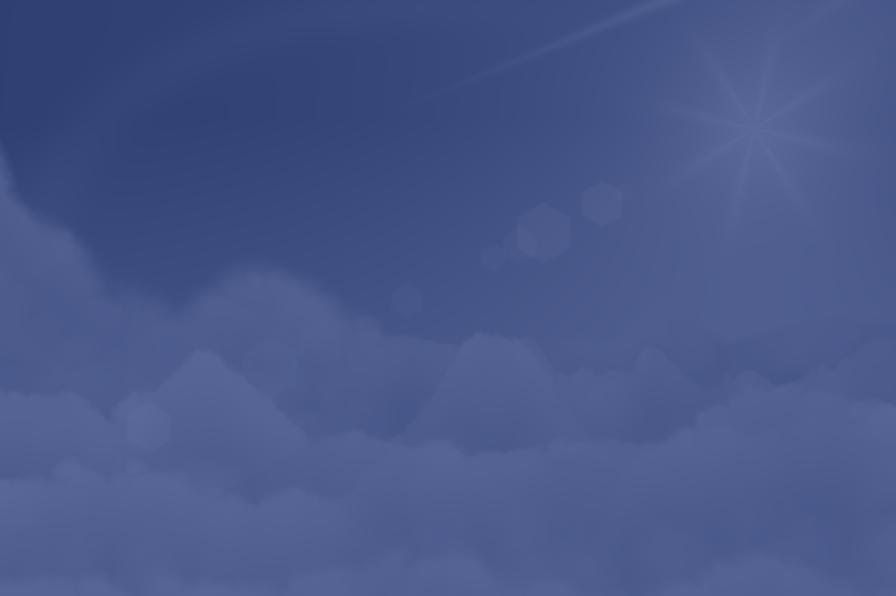
Write a Shadertoy shader that draws this background.

```glsl
// A muted blue sky above a sea of clouds, with a veiled sun at upper right.
// One brightness value is built up from sky gradients, noise-edged cloud layers
// and a chain of lens flares, then mapped onto a two-colour blue ramp.

const vec3 DEEP_BLUE = vec3(0.18, 0.24, 0.44);
const vec3 PALE_BLUE = vec3(0.36, 0.42, 0.61);
const vec2 SUN = vec2(1.265, 0.784);
const vec2 FLARE_END = vec2(0.25, 0.282);

float hash(vec2 p) {
    p = fract(p * vec2(0.1031, 0.1137));
    p += dot(p, p.yx + 33.33);
    return fract((p.x + p.y) * p.x * 17.0);
}

float noise(vec2 p) {
    vec2 cell = floor(p), f = fract(p);
    f = f * f * (3.0 - 2.0 * f);
    float low = mix(hash(cell), hash(cell + vec2(1, 0)), f.x);
    float high = mix(hash(cell + vec2(0, 1)), hash(cell + vec2(1, 1)), f.x);
    return mix(low, high, f.y);
}

// Folded noise: round puffs parted by creases, roughly 0 to 1
float billow(vec2 p) {
    float sum = 0.0, weight = 0.5;
    for (int i = 0; i < 5; i++) {
        sum += weight * abs(2.0 * noise(p) - 1.0);
        p = mat2(1.6, 1.2, -1.2, 1.6) * p + 7.3;
        weight *= 0.5;
    }
    return sum * 1.4;
}

float bump(float x, float centre, float width) {
    float d = (x - centre) / width;
    return exp(-d * d);
}

// Soft beam along a segment, widening and brightening toward its end
float beam(vec2 p, vec2 start, vec2 end, float width) {
    vec2 axis = end - start;
    float along = clamp(dot(p - start, axis) / dot(axis, axis), 0.0, 1.0);
    float d = length(p - start - axis * along);
    return along * bump(d, 0.0, width * (0.3 + along));
}

float hexDistance(vec2 p, float radius) {
    p = abs(p);
    return max(p.x, 0.5 * p.x + 0.866 * p.y) - radius;
}

float skyLight(vec2 p) {
    vec2 toSun = p - SUN;
    float d = length(toSun), angle = atan(toSun.y, toSun.x);
    float light = 0.8 * exp(-2.2 * d) + 0.95 * max(0.8 - p.y, 0.0);
    light += 0.16 * smoothstep(1.0, 1.5, p.x) * smoothstep(0.6, 1.0, p.y);
    // Sun core and thin rays
    light += 0.1 * bump(d, 0.0, 0.11);
    light += 0.09 * pow(abs(cos(angle * 4.0 + 0.9)), 12.0) * bump(d, 0.08, 0.1);
    // Wide faint halo on the left
    float ring = length((p - vec2(0.72, 0.58)) / vec2(0.62, 0.39));
    light += 0.09 * bump(ring, 1.05, 0.1) * (1.0 - smoothstep(0.6, 1.05, p.x));
    light += 0.25 * beam(p, vec2(0.64, 0.805), vec2(1.14, 1.01), 0.009);
    light += 0.1 * beam(p, vec2(1.28, 0.91), vec2(1.42, 1.01), 0.012);
    return light;
}

// Lays one cloud bank over the light; tone holds the lit rim and shaded body
float cloudBank(float light, vec2 p, float ridge, float puff, float blur, vec2 tone) {
    float texture1 = billow(p * 8.0 + tone * 40.0);
    float depth = ridge + puff * (texture1 - 0.4) - p.y;
    float body = mix(tone.x, tone.y, smoothstep(0.0, 0.15, depth));
    body += 0.14 * (texture1 - 0.4) + 0.12 * (noise(p * 5.0 + tone * 9.0) - 0.5);
    return mix(light, body, smoothstep(-blur, blur, depth));
}

float clouds(float light, vec2 p) {
    float x = p.x;
    float far = 0.43 * smoothstep(0.75, 0.96, x) + 0.06 * bump(x, 1.117, 0.05)
              + 0.035 * smoothstep(1.2, 1.45, x);
    light = cloudBank(light, p, far, 0.03, 0.012, vec2(0.65, 0.52));

    float mainRidge = 0.45 + 0.27 * exp(-x / 0.14) + 0.075 * bump(x, 0.45, 0.1)
                    - 0.03 * smoothstep(0.6, 0.75, x) - 0.06 * smoothstep(0.89, 0.96, x)
                    + 0.04 * bump(x, 1.1, 0.03) + 0.07 * smoothstep(1.38, 1.48, x);
    float blur = mix(0.035, 0.006, smoothstep(0.5, 0.75, x));
    light = cloudBank(light, p, mainRidge, 0.06, blur, vec2(0.7, 0.6));

    float dome = 0.2 + 0.215 * bump(x, 0.83, 0.16);
    light = cloudBank(light, p, dome, 0.06, 0.008, vec2(0.74, 0.6));

    float middle = 0.24 + 0.08 * (1.0 - smoothstep(0.1, 0.2, x))
                 + 0.15 * bump(x, 0.34, 0.14) + 0.09 * smoothstep(1.0, 1.3, x);
    light = cloudBank(light, p, middle, 0.07, 0.011, vec2(0.78, 0.64));

    float front = 0.15 + 0.06 * bump(x, 0.18, 0.14) + 0.095 * smoothstep(0.54, 0.66, x)
                + 0.05 * smoothstep(1.05, 1.4, x) - 0.02 * bump(x, 1.04, 0.05);
    light = cloudBank(light, p, front, 0.07, 0.014, vec2(0.8, 0.66));

    float near = 0.01 + 0.06 * bump(x, 0.7, 0.15) + 0.05 * bump(x, 1.3, 0.1);
    return cloudBank(light, p, near, 0.06, 0.02, vec2(0.79, 0.7));
}

// Hexagons along the sun axis: position on axis, radius, strength
float lensFlares(vec2 p) {
    vec3 flares[10] = vec3[10](
        vec3(0.213, 0.016, 0.04), vec3(0.251, 0.034, 0.11), vec3(0.348, 0.045, 0.11),
        vec3(0.387, 0.028, 0.07), vec3(0.431, 0.021, 0.07), vec3(0.574, 0.026, 0.07),
        vec3(0.716, 0.034, 0.03), vec3(0.8, 0.046, 0.05), vec3(0.89, 0.15, 0.03),
        vec3(1.0, 0.037, 0.08));
    float sum = 0.0;
    for (int i = 0; i < 10; i++) {
        float d = hexDistance(p - mix(SUN, FLARE_END, flares[i].x), flares[i].y);
        sum += flares[i].z * (1.0 - smoothstep(-0.004, 0.003, d));
    }
    return sum;
}

void mainImage(out vec4 fragColor, in vec2 fragCoord) {
    vec2 p = fragCoord / iResolution.y;
    float light = clouds(skyLight(p), p) + lensFlares(p);
    fragColor = vec4(mix(DEEP_BLUE, PALE_BLUE, clamp(light, 0.0, 1.1)), 1.0);
}
```
